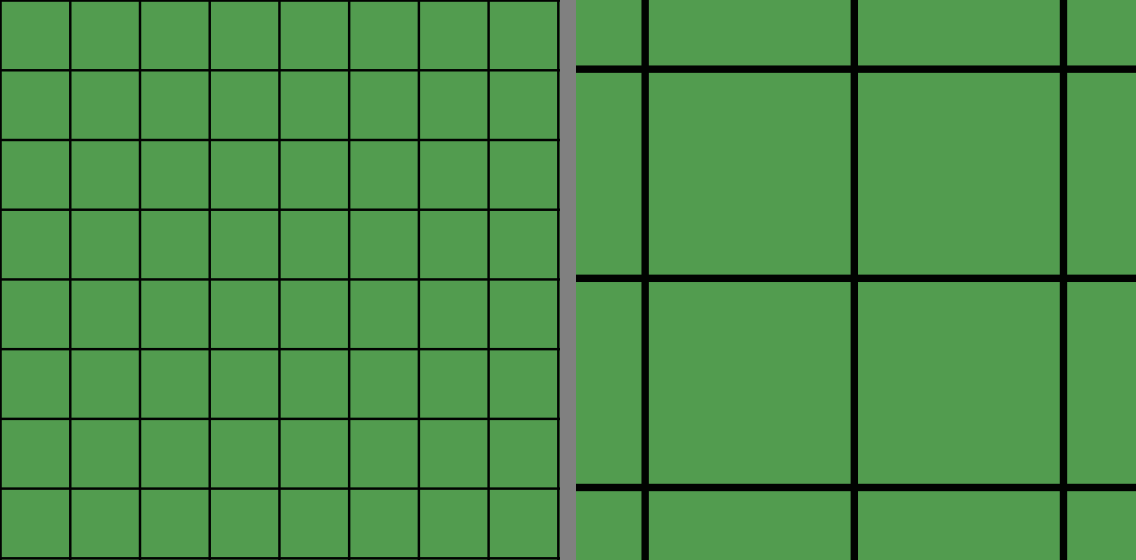
Left, the full canvas; right, a detail of the centre.
Write a three.js fragment shader that draws this pattern.

```glsl
// Flat green board ruled by thin black lines into 8 by 8 equal squares.
// The distance to the nearest line of a repeating grid is turned into
// ink coverage along each axis, and the two coverages are combined.

varying vec2 vUv;

// Distance along each axis to the nearest grid line; a crossing lies at center.
vec2 gridDistance(vec2 p, vec2 center, float pitch) {
  vec2 cell = (p - center) / pitch;
  return abs(fract(cell + 0.5) - 0.5) * pitch;
}

void main() {
  // The outer lines sit just inside the canvas, a hair off its center.
  vec2 d = gridDistance(vUv, vec2(0.499, 0.501), 0.1245);

  // Edges are smoothed over the width of one drawn pixel.
  vec2 pixel = max(fwidth(vUv), vec2(0.00001));
  vec2 ink = clamp((0.0022 - d) / pixel + 0.5, 0.0, 1.0);
  float coverage = 1.0 - (1.0 - ink.x) * (1.0 - ink.y);

  vec3 boardGreen = vec3(0.32, 0.61, 0.31);
  vec3 lineBlack = vec3(0.005, 0.01, 0.005);
  gl_FragColor = vec4(mix(boardGreen, lineBlack, coverage), 1.0);
}
```
